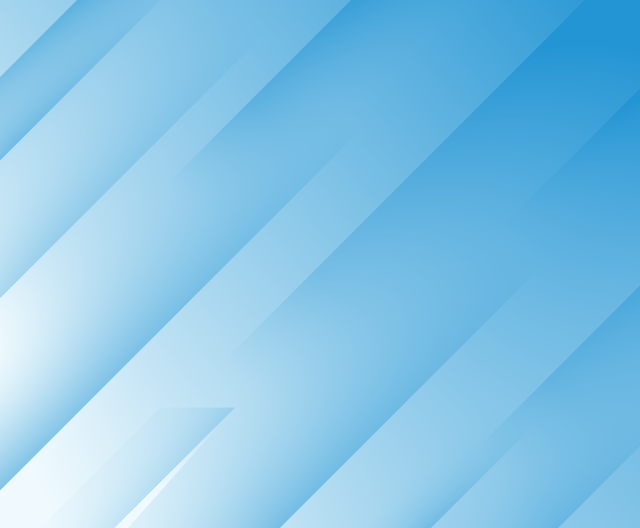
A Shadertoy shader for this background:

```glsl
// Pale-to-deep blue backdrop of overlapping diagonal sheets at 45 degrees.
// A smooth tone runs along the diagonal; each sheet edge casts a one-sided
// shadow that is crisp at the edge, soft away from it, and fades lengthwise.

const vec3 DEEP = vec3(0.14, 0.585, 0.83);
const vec3 PALE = vec3(0.94, 0.980, 0.995);
const float DEEP_TONE = 0.14;
const float PALE_TONE = 0.94;

// Each edge: place across the diagonal, reach (its sign is the shaded side), strength
const int EDGE_COUNT = 11;
const vec3 EDGES[EDGE_COUNT] = vec3[EDGE_COUNT](
    vec3(0.146,  0.20, 0.23), vec3(0.304, -0.16, 0.28),
    vec3(0.565, -0.22, 0.23), vec3(0.665,  0.24, 0.15),
    vec3(0.929, -0.36, 0.47), vec3(1.108,  0.41, 0.11),
    vec3(1.380,  0.17, 0.07), vec3(1.530, -0.36, 0.30),
    vec3(1.753,  0.35, 0.11), vec3(1.816, -0.16, 0.18),
    vec3(2.057, -0.28, 0.15));

// Places along each edge where its shadow vanishes and where it is full
const vec2 FADES[EDGE_COUNT] = vec2[EDGE_COUNT](
    vec2(-2.0, -1.0),   vec2(0.35, -0.24), vec2(0.44, -0.56),
    vec2(-0.03, 0.28),  vec2(0.44, -0.93), vec2(-0.27, 0.08),
    vec2(0.52, 0.95),   vec2(0.52, -0.46), vec2(0.05, 0.32),
    vec2(0.20, -0.18),  vec2(0.52, 0.06));

// Small folded strip near the lower left
const float STRIP_START = 1.076;
const float STRIP_END = 1.217;
const float STRIP_TOP = 0.228;
const float STRIP_SHADE = 0.13;
const float SLIVER_SLOPE = 0.11;

const vec2 GLOW_CENTER = vec2(0.0, 0.32);
const float GLOW_RADIUS = 0.17;
const float GLOW_STRENGTH = 0.08;

float softStep(float d, float blur) {
    return smoothstep(-blur, blur, d);
}

float baseTone(float across, float along) {
    float slope = 0.38 - 0.12 * smoothstep(1.45, 1.85, across);
    return 0.645 - 0.038 * across - slope * along;
}

float edgeShadow(vec3 edge, vec2 fade, float across, float along, float blur) {
    float d = (across - edge.x) * sign(edge.y);
    float falloff = clamp(1.0 - max(d, 0.0) / abs(edge.y), 0.0, 1.0);
    float lengthwise = clamp((along - fade.x) / (fade.y - fade.x), 0.0, 1.0);
    return edge.z * falloff * falloff * lengthwise * softStep(d, blur);
}

void mainImage(out vec4 fragColor, in vec2 fragCoord) {
    vec2 p = fragCoord / iResolution.y;
    float across = p.x + 1.0 - p.y;
    float along = p.x - 1.0 + p.y;
    float blur = 1.0 / iResolution.y;

    // Lit surface with a soft glow at the left
    float tone = min(baseTone(across, along), PALE_TONE + 0.02);
    vec2 toGlow = (p - GLOW_CENTER) / GLOW_RADIUS;
    tone += GLOW_STRENGTH * exp(-dot(toGlow, toGlow));

    // Sheet shadows
    for (int i = 0; i < EDGE_COUNT; i++) {
        tone -= edgeShadow(EDGES[i], FADES[i], across, along, blur);
    }

    // Folded strip and the bright sliver beside it
    float below = STRIP_TOP - p.y;
    float inTop = softStep(below, blur);
    float ramp = clamp((across - STRIP_START) / (STRIP_END - STRIP_START), 0.0, 1.0);
    float strip = softStep(across - STRIP_START, blur) * softStep(STRIP_END - across, blur);
    tone -= STRIP_SHADE * mix(0.2, 1.0, ramp * ramp) * strip * inTop;
    float sliverEnd = STRIP_END + SLIVER_SLOPE * max(below, 0.0);
    float sliver = softStep(across - STRIP_END, blur) * softStep(sliverEnd - across, blur);
    tone = mix(tone, PALE_TONE, sliver * smoothstep(0.0, 0.2, below));

    float light = clamp((tone - DEEP_TONE) / (PALE_TONE - DEEP_TONE), 0.0, 1.0);
    fragColor = vec4(mix(DEEP, PALE, light), 1.0);
}
```
